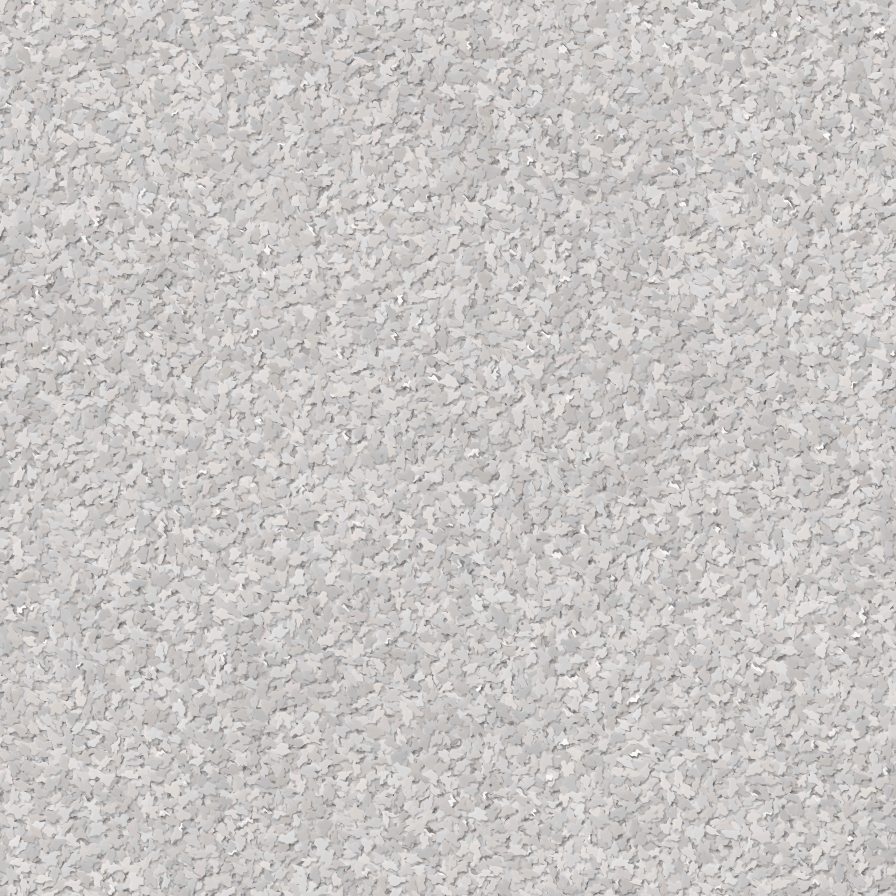
A Shadertoy shader for this texture:

```glsl
// Pale grey crushed mica: overlapping ragged flakes with soft shadows and sparse white glints.

const int   LAYERS       = 5;
const float FLAKE_CELLS  = 62.0;   // flake cells across the canvas
const float FLAKE_RADIUS = 0.43;   // in cells
const float GLINT_CELLS  = 34.0;
const float GLINT_SHARE  = 0.20;   // share of cells holding a glint
const float EDGE_SOFT    = 0.0011; // in canvas units
const float SHADOW_DEPTH = 0.15;
const float TONE_SPREAD  = 0.135;
const vec2  SHADOW_SHIFT = vec2(0.10, -0.13); // in cells
const vec3  BED_COLOR    = vec3(0.690, 0.672, 0.668);
const vec3  FLAKE_COLOR  = vec3(0.818, 0.805, 0.800);
const vec3  GLINT_COLOR  = vec3(0.985, 0.980, 0.975);

vec4 hash4(vec3 p) {
    vec4 q = fract(p.xyzx * vec4(0.1031, 0.1030, 0.0973, 0.1099));
    q += dot(q, q.wzxy + 33.33);
    return fract((q.xxyz + q.yzzw) * q.zywx);
}

vec2 rotate(vec2 p, float angle) {
    float c = cos(angle), s = sin(angle);
    return vec2(c * p.x - s * p.y, s * p.x + c * p.y);
}

// Layered sines that fray the flake outlines
vec2 fray(vec2 p) {
    vec2 w = 0.045 * sin(p.yx * 7.3 + 2.0 * sin(p * 2.9));
    return w + 0.028 * sin(p.yx * 15.7 + p * 6.1 + 1.3);
}

// Broad, faint clouding in about -1..1
float clouds(vec2 uv) {
    float a = sin(uv.x * 9.0 + 2.0 * sin(uv.y * 6.0 + 1.0));
    float b = sin(uv.y * 17.0 - uv.x * 11.0 + 2.0 * sin(uv.x * 14.0));
    return 0.5 * (a + b);
}

// Distance to an elongated, lobed flake, in cells
float flakeDistance(vec2 p, vec4 rnd) {
    vec2 q = rotate(p, rnd.z * 6.2832);
    q *= vec2(0.74, mix(1.0, 1.65, rnd.w));
    float a = atan(q.y, q.x);
    float lobes = 1.0 + 0.20 * sin(3.0 * a + rnd.x * 20.0)
                      + 0.13 * sin(5.0 * a + rnd.y * 20.0);
    return length(q) - FLAKE_RADIUS * lobes * mix(0.72, 1.08, rnd.y);
}

// Paints one layer of flakes over the given colour
vec3 paintFlakes(vec3 color, vec2 uv, float layer, float soft) {
    vec2 p = rotate(uv, layer * 0.7) * FLAKE_CELLS + layer * 17.37 + 100.0;
    vec2 shift = rotate(SHADOW_SHIFT, layer * 0.7);
    vec2 home = floor(p);
    p += fray(p);
    for (int y = -1; y <= 1; y++)
    for (int x = -1; x <= 1; x++) {
        vec2 cell = home + vec2(x, y);
        vec4 shape = hash4(vec3(cell, layer + 3.0));
        vec4 look = hash4(vec3(cell, layer + 41.0));
        vec2 offset = p - cell - mix(vec2(0.2), vec2(0.8), look.xy);
        float bodyDist = flakeDistance(offset, shape);
        float shadowDist = flakeDistance(offset - shift, shape);

        float shadow = 1.0 - smoothstep(-0.12, 0.12, shadowDist);
        color *= 1.0 - SHADOW_DEPTH * shadow;

        float tone = (look.z - 0.5) * TONE_SPREAD;
        float litRim = 0.022 * smoothstep(-0.14, 0.08, shadowDist);
        vec3 tint = (look.w - 0.5) * vec3(0.020, 0.0, -0.018);
        vec3 face = FLAKE_COLOR + tone + litRim + tint;
        color = mix(color, face, 1.0 - smoothstep(-soft, soft, bodyDist));
    }
    return color;
}

// Adds small bright slivers, each with a dark crevice beside it
vec3 paintGlints(vec3 color, vec2 uv, float soft) {
    vec2 p = uv * GLINT_CELLS + 50.0;
    vec2 home = floor(p);
    p += fray(p * 2.0);
    for (int y = -1; y <= 1; y++)
    for (int x = -1; x <= 1; x++) {
        vec2 cell = home + vec2(x, y);
        vec4 rnd = hash4(vec3(cell, 77.0));
        vec4 form = hash4(vec3(cell, 91.0));
        if (rnd.z > GLINT_SHARE) continue;
        vec2 q = rotate(p - cell - rnd.xy, form.x * 3.1416);
        vec2 stretch = vec2(mix(0.45, 0.9, form.y), 1.5);
        float size = mix(0.06, 0.145, form.z * form.z);
        float sliver = length(q * stretch) - size;
        float crevice = length((q - vec2(0.03, 0.10)) * stretch) - size;
        color *= 1.0 - 0.26 * (1.0 - smoothstep(-0.04, 0.06, crevice));
        float glow = 1.0 - smoothstep(-soft, soft, sliver);
        color = mix(color, GLINT_COLOR, glow * mix(0.65, 1.0, form.w));
    }
    return color;
}

void mainImage(out vec4 fragColor, in vec2 fragCoord) {
    vec2 uv = fragCoord / iResolution.y;
    float soft = max(EDGE_SOFT, 0.6 / iResolution.y);

    vec3 color = BED_COLOR;
    for (int i = 0; i < LAYERS; i++)
        color = paintFlakes(color, uv, float(i), soft * FLAKE_CELLS);

    color += 0.010 * clouds(uv);
    color = paintGlints(color, uv, soft * GLINT_CELLS);
    fragColor = vec4(clamp(color, 0.0, 1.0), 1.0);
}
```
